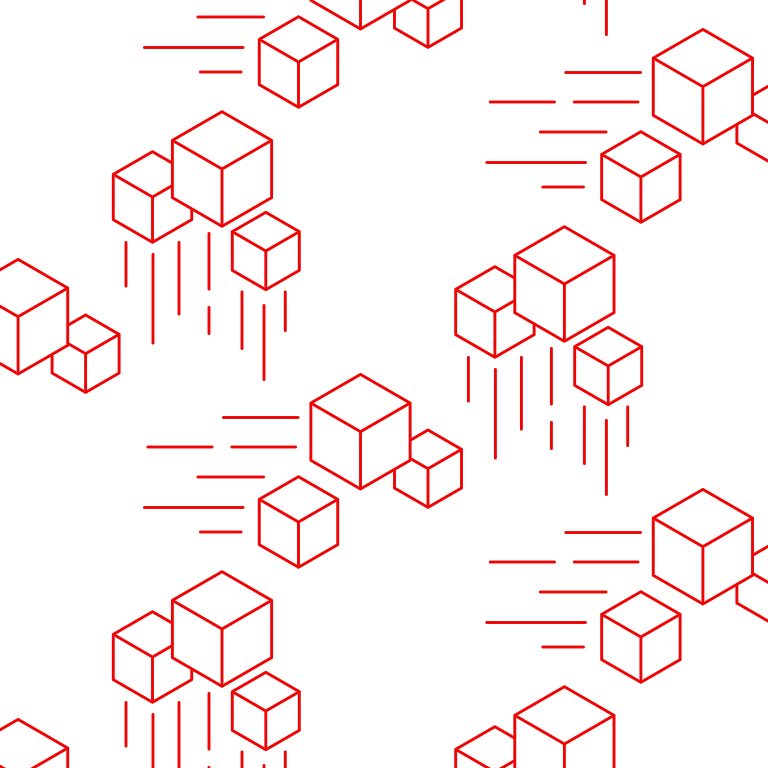
Give the GLSL for this pattern, as a Shadertoy shader.

```glsl
const float CANVAS = 768.0;            // design units along the canvas height
const vec2 COLUMN_STEP = vec2(342.4, 115.0);
const float ROW_STEP = 460.0;
const vec2 SIDEWAYS_ORIGIN = vec2(131.0, 365.0);
const vec2 FALLING_ORIGIN = vec2(100.0, 105.0);
const float HALF_WIDTH = 1.45;
const float BIG = 57.3, MEDIUM = 45.3, SMALL = 38.7;   // cube radii
const vec3 PAPER = vec3(1.0);
const vec3 RED = vec3(0.93, 0.02, 0.02);

// Speed streaks: start x, start y, length
const vec3 SIDEWAYS_STREAKS[6] = vec3[6](
    vec3(91.0, 52.5, 77.5), vec3(15.5, 82.0, 67.0), vec3(99.5, 82.0, 66.5),
    vec3(65.5, 112.0, 68.5), vec3(12.0, 142.5, 101.5), vec3(68.0, 167.0, 43.5));
const vec3 FALLING_STREAKS[8] = vec3[8](
    vec3(26.0, 136.0, 46.5), vec3(53.0, 148.0, 91.5), vec3(79.0, 136.0, 74.5),
    vec3(109.0, 127.0, 58.5), vec3(109.0, 201.0, 29.0), vec3(142.0, 185.5, 59.5),
    vec3(164.0, 199.0, 77.0), vec3(185.3, 185.5, 41.5));

float coverage(float d) {
    float pixel = CANVAS / iResolution.y;
    return clamp(0.5 - d / pixel, 0.0, 1.0);
}

float segmentDistance(vec2 p, vec2 end) {
    return length(p - end * clamp(dot(p, end) / dot(end, end), 0.0, 1.0));
}

// Signed distance to a hexagon with a vertex at the top
float hexagonDistance(vec2 p, float radius) {
    const vec3 k = vec3(-0.866025, 0.5, 0.57735);
    float apothem = -k.x * radius;
    p = abs(p.yx);
    p -= 2.0 * min(dot(k.xy, p), 0.0) * k.xy;
    p -= vec2(clamp(p.x, -k.z * apothem, k.z * apothem), apothem);
    return length(p) * sign(p.y);
}

// Opaque outlined cube that hides the ink behind it
void drawCube(inout float ink, vec2 p, float radius) {
    float hexagon = hexagonDistance(p, radius);
    vec2 folded = vec2(abs(p.x), p.y);
    float edges = min(segmentDistance(folded, radius * vec2(0.866025, -0.5)),
                      segmentDistance(folded, vec2(0.0, radius)));
    edges = min(edges, abs(hexagon));
    ink = max(ink * (1.0 - coverage(hexagon)), coverage(edges - HALF_WIDTH));
}

// Round-capped line along x
void drawStreak(inout float ink, vec2 p, float len) {
    p.x -= clamp(p.x, HALF_WIDTH, len - HALF_WIDTH);
    ink = max(ink, coverage(length(p) - HALF_WIDTH));
}

// Wraps a point into one cell of the stepped lattice
vec2 latticeCell(vec2 p, vec2 origin) {
    p -= origin;
    p -= floor(p.x / COLUMN_STEP.x) * COLUMN_STEP;
    return vec2(p.x, mod(p.y, ROW_STEP));
}

float sidewaysGroup(vec2 p) {
    float ink = 0.0;
    for (int i = 0; i < 6; i++) {
        vec3 streak = SIDEWAYS_STREAKS[i];
        drawStreak(ink, p - streak.xy, streak.z);
    }
    drawCube(ink, p - vec2(297.0, 103.7), SMALL);
    drawCube(ink, p - vec2(167.5, 157.0), MEDIUM);
    drawCube(ink, p - vec2(229.5, 66.7), BIG);
    return ink;
}

float fallingGroup(vec2 p) {
    float ink = 0.0;
    for (int i = 0; i < 8; i++) {
        vec3 streak = FALLING_STREAKS[i];
        drawStreak(ink, (p - streak.xy).yx, streak.z);
    }
    drawCube(ink, p - vec2(52.5, 92.0), MEDIUM);
    drawCube(ink, p - vec2(165.8, 146.0), SMALL);
    drawCube(ink, p - vec2(122.0, 64.0), BIG);
    return ink;
}

void mainImage(out vec4 fragColor, in vec2 fragCoord) {
    // Design space has y pointing down from the top edge
    vec2 p = vec2(fragCoord.x, iResolution.y - fragCoord.y) * CANVAS / iResolution.y;
    float ink = max(sidewaysGroup(latticeCell(p, SIDEWAYS_ORIGIN)),
                    fallingGroup(latticeCell(p, FALLING_ORIGIN)));
    fragColor = vec4(mix(PAPER, RED, ink), 1.0);
}
```
